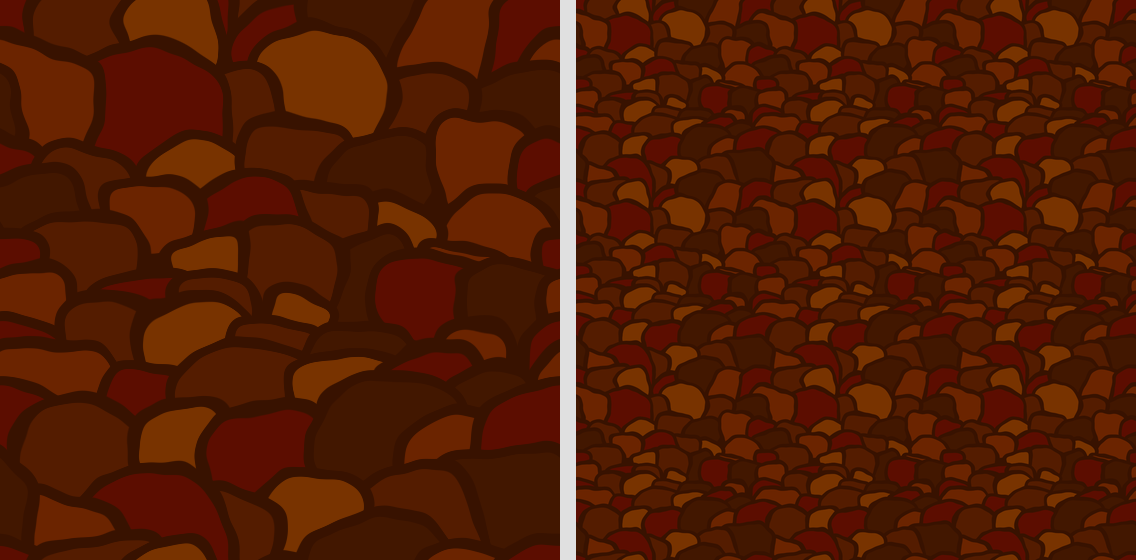
Left: one tile. Right: repeated 3 by 3.
Give the GLSL for this texture, as a three.js fragment shader.

```glsl
// Cobbles of rust, red and ochre piled like scales, with thick dark outlines.
// Tilted rounded domes on a jittered, wrapping grid are painted from back to
// front, each lower row over the one above; gradient noise bends the contours.
varying vec2 vUv;

const float TAU = 6.2831853;
const vec2 GRID = vec2(6.0, 10.0);
const vec3 OUTLINE = vec3(0.22, 0.07, 0.0);

float hash(vec2 cell, float salt) {
  return fract(sin(dot(cell, vec2(127.1, 311.7)) + salt * 74.7) * 43758.55);
}

float cornerSlope(vec2 cell, vec2 offset, float period) {
  float angle = TAU * hash(mod(cell + offset, period), 9.0);
  return vec2(cos(angle), sin(angle)).x * 0.0
    + dot(vec2(cos(angle), sin(angle)), vec2(0.0));
}

// Gradient noise that wraps after a whole number of cells
float corner(vec2 cell, vec2 toPoint, float period) {
  float angle = TAU * hash(mod(cell, period), 9.0);
  return dot(vec2(cos(angle), sin(angle)), toPoint);
}

float gradientNoise(vec2 uv, float period) {
  vec2 cell = floor(uv * period);
  vec2 f = fract(uv * period);
  vec2 u = f * f * f * (f * (f * 6.0 - 15.0) + 10.0);
  vec2 right = vec2(1.0, 0.0);
  vec2 up = vec2(0.0, 1.0);
  float low = mix(corner(cell, f, period), corner(cell + right, f - right, period), u.x);
  float high = mix(corner(cell + up, f - up, period), corner(cell + 1.0, f - 1.0, period), u.x);
  return mix(low, high, u.y);
}

vec2 noisePair(vec2 uv, float period) {
  return vec2(gradientNoise(uv, period), gradientNoise(uv + vec2(0.37, 0.61), period));
}

// Approximate distance to a squarish ellipse
float roundedDistance(vec2 p, vec2 radius) {
  vec2 e = abs(p) / radius + 0.0001;
  float k = pow(pow(e.x, 2.5) + pow(e.y, 2.5), 0.4);
  return (k - 1.0) / length(pow(e / k, vec2(1.5)) / radius);
}

vec3 stoneColor(float slot, float pick) {
  vec3 umber = vec3(0.26, 0.09, 0.0);
  vec3 rust = vec3(0.42, 0.14, 0.0);
  vec3 red = vec3(0.36, 0.05, 0.0);
  vec3 brown = vec3(0.33, 0.11, 0.0);
  vec3 ochre = vec3(0.47, 0.20, 0.0);
  if (slot < 0.5) return umber;
  if (slot < 1.5) return rust;
  if (slot < 2.5) return red;
  if (slot < 3.5) return brown;
  if (slot < 4.5) return ochre;
  return pick < 0.45 ? rust : (pick < 0.75 ? brown : red);
}

float inside(float d) {
  return 1.0 - smoothstep(-0.0012, 0.0012, d);
}

void main() {
  vec2 p = vUv + 0.03 * noisePair(vUv, 7.0) + 0.008 * noisePair(vUv, 19.0);
  float baseRow = floor((p.y - 0.05 * sin(TAU * p.y)) * GRID.y);
  vec3 color = OUTLINE;

  // Rows from the back (above) to the front (below)
  for (int j = 3; j >= -3; j--) {
    float row = baseRow + float(j);
    float wrappedRow = mod(row, GRID.y);
    vec2 rowId = vec2(31.0, wrappedRow);
    float stagger = 0.5 * mod(wrappedRow, 2.0);
    float side = hash(rowId, 1.0) < 0.5 ? -1.0 : 1.0;
    float shift = 3.0 * wrappedRow + floor(2.0 * hash(rowId, 2.0));
    float baseColumn = floor(p.x * GRID.x - stagger);

    for (int i = -2; i <= 2; i++) {
      float column = baseColumn + side * float(i);
      vec2 id = vec2(mod(column, GRID.x), wrappedRow);
      float slot = mod(id.x + shift, 6.0);

      // Rows lie further apart near the bottom, and stones grow with them
      vec2 jitter = vec2(hash(id, 3.0), hash(id, 4.0)) - 0.5;
      float level = (row + 0.5 + 0.6 * jitter.y) / GRID.y;
      vec2 center = vec2((column + 0.5 + stagger + 0.5 * jitter.x) / GRID.x,
        level + 0.05 * sin(TAU * level));
      float size = mix(0.75, 1.25, hash(id, 5.0));
      if (slot > 3.5 && slot < 4.5) size *= 0.85;
      vec2 growth = size * (1.0 + vec2(0.15, 0.3) * cos(TAU * level));

      // Low dome on top, longer skirt below
      float tilt = 0.7 * (hash(id, 6.0) - 0.5);
      vec2 q = p - center;
      q = vec2(q.x * cos(tilt) + q.y * sin(tilt), q.y * cos(tilt) - q.x * sin(tilt));
      float d = roundedDistance(q, growth * vec2(0.118, q.y > 0.0 ? 0.085 : 0.14));

      vec3 stone = mix(OUTLINE, stoneColor(slot, hash(id, 7.0)), inside(d + 0.0205));
      color = mix(color, stone, inside(d));
    }
  }
  gl_FragColor = vec4(color, 1.0);
}
```
